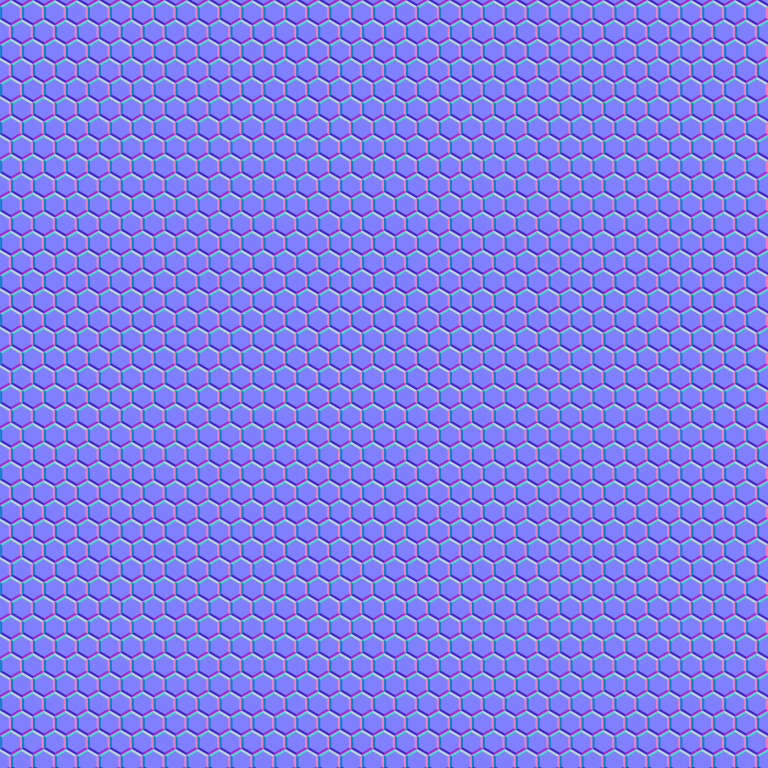
Write a Shadertoy shader that draws this texture map.

```glsl
// Tangent-space normal map of raised hexagonal tiles separated by bevelled grooves.

const float SQRT3 = 1.7320508;
const vec2 REPEATS = vec2(35.0, 20.0);     // tiles across, pairs of rows down
const vec2 LATTICE = vec2(1.0, SQRT3);     // one tile wide, two rows high
const vec2 PHASE = vec2(0.5, -SQRT3 / 3.0);
const float BEVEL_WIDTH = 0.112;           // in tile widths
const float BEVEL_SLOPE = 1.6;
const int SAMPLES = 4;                     // per axis

// Offset of p from the centre of its nearest hexagon.
vec2 hexLocal(vec2 p) {
    vec2 a = mod(p + 0.5 * LATTICE, LATTICE) - 0.5 * LATTICE;
    vec2 b = mod(p, LATTICE) - 0.5 * LATTICE;
    return dot(a, a) < dot(b, b) ? a : b;
}

// Outward direction of the closest side in xy, distance to that side in z.
vec3 hexSide(vec2 local) {
    vec2 outward = vec2(1.0, 0.0);
    float reach = -1.0;
    for (int i = 0; i < 3; i++) {
        float angle = float(i) * radians(60.0);
        vec2 axis = vec2(cos(angle), sin(angle));
        float along = dot(local, axis);
        if (abs(along) > reach) {
            reach = abs(along);
            outward = along < 0.0 ? -axis : axis;
        }
    }
    return vec3(outward, 0.5 - reach);
}

// Steepness of the bevel: level in the groove floor and on the tile face.
float bevelSlope(float dist, float width, float steepness) {
    float wall = 1.0 - smoothstep(0.75 * width, width, dist);
    float groove = smoothstep(0.0, 0.12 * width, dist);
    return steepness * wall * groove;
}

vec3 tileNormal(vec2 uv) {
    vec2 p = uv * REPEATS * LATTICE - PHASE;
    vec3 side = hexSide(hexLocal(p));
    float slope = bevelSlope(side.z, BEVEL_WIDTH, BEVEL_SLOPE);
    return normalize(vec3(side.xy * slope, 1.0));
}

void mainImage(out vec4 fragColor, in vec2 fragCoord) {
    // Average encoded normals over the pixel for smooth edges.
    vec3 color = vec3(0.0);
    for (int j = 0; j < SAMPLES; j++) {
        for (int i = 0; i < SAMPLES; i++) {
            vec2 offset = (vec2(i, j) + 0.5) / float(SAMPLES) - 0.5;
            vec2 uv = (fragCoord + offset) / iResolution.xy;
            color += 0.5 + 0.5 * tileNormal(uv);
        }
    }
    fragColor = vec4(color / float(SAMPLES * SAMPLES), 1.0);
}
```
